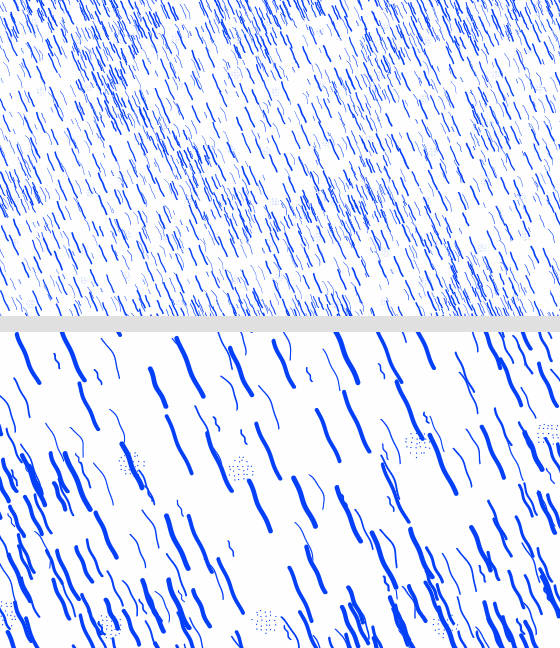
Top: the whole. Bottom: its middle third, enlarged.
Write a Shadertoy shader that draws this pattern.

```glsl
const vec3 PAPER = vec3(0.995, 0.995, 1.0);
const vec3 INK = vec3(0.02, 0.25, 0.975);
const vec2 FALL = vec2(0.400, -0.9165);   // direction of the strokes
const float ROW_SLANT = 0.19;             // drift of the rows across the fall

vec2 hash2(vec2 p) {
    vec3 h = fract(p.xyx * vec3(0.1031, 0.1030, 0.0973));
    h += dot(h, h.yzx + 33.33);
    return fract((h.xx + h.yz) * h.zy);
}

float gradientNoise(vec2 p) {
    vec2 cell = floor(p), f = fract(p);
    vec2 u = f * f * f * (f * (f * 6.0 - 15.0) + 10.0);
    vec4 corner;
    for (int k = 0; k < 4; k++) {
        vec2 o = vec2(k & 1, k >> 1);
        float angle = 6.2832 * hash2(cell + o + 71.0).x;
        corner[k] = dot(vec2(cos(angle), sin(angle)), f - o);
    }
    return mix(mix(corner.x, corner.y, u.x), mix(corner.z, corner.w, u.x), u.y);
}

// Share of a pixel covered by a line of given half width
float lineCoverage(float dist, float halfWidth, float pixel) {
    return clamp((halfWidth - dist) / pixel + 0.5, 0.0, 1.0)
         - clamp((-halfWidth - dist) / pixel + 0.5, 0.0, 1.0);
}

// Rounded stroke along y, bowed and slightly wavy
float stroke(vec2 v, float halfLength, float halfWidth, float bow, float phase, float pixel) {
    float t = v.y / halfLength;
    v.x -= bow * t * t + 0.0007 * sin(t * 5.0 + phase);
    float dist = length(vec2(v.x, max(abs(v.y) - halfLength, 0.0)));
    return lineCoverage(dist, halfWidth, pixel);
}

// Crowding of the rain: drifting patches, heavier near top and bottom
float crowding(vec2 p) {
    float edge = smoothstep(0.36, 0.5, abs(p.y - 0.5));
    return gradientNoise(p * 3.6 + 5.3) + 0.28 * edge;
}

// Jittered lattice of strokes; patchy = 0 spreads evenly, 1 follows the crowding
float strokeLayer(vec2 q, mat2 frame, vec2 cell, vec2 jitter, float halfLength,
                  vec2 widths, float bow, float share, float patchy, float seed, float pixel) {
    float ink = 0.0;
    float column = floor(q.x / cell.x);
    for (int i = -1; i <= 1; i++) {
        float x = (column + float(i) + 0.5) * cell.x;
        float row = floor((q.y - ROW_SLANT * x) / cell.y);
        for (int j = -1; j <= 1; j++) {
            vec2 id = vec2(column + float(i), row + float(j));
            vec2 place = hash2(id + seed);
            vec2 style = hash2(id + seed + 37.7);
            vec2 pick = hash2(id + seed + 91.3);
            vec2 centre = vec2(x, ROW_SLANT * x + (id.y + 0.5) * cell.y);
            centre += (place - 0.5) * jitter * cell;
            float chance = share;
            if (patchy > 0.0) {
                float crowd = smoothstep(0.08, 0.32, crowding(frame * centre));
                chance *= mix(1.0, crowd, patchy);
            }
            if (pick.x < chance) {
                float len = halfLength * mix(0.65, 1.1, sqrt(style.x));
                float width = mix(widths.x, widths.y, style.y);
                ink = max(ink, stroke(q - centre, len, width, bow * pick.y,
                                      6.2832 * place.x, pixel));
            }
        }
    }
    return ink;
}

// Sparse round patches of fine dots
float dotPatches(vec2 p, float spacing, float radius, float pitch, float dotRadius, float pixel) {
    vec2 id = floor(p / spacing);
    vec2 centre = (id + 0.5 + 0.6 * (hash2(id + 13.0) - 0.5)) * spacing;
    vec2 grain = floor(p / pitch);
    vec2 offset = 0.5 * (hash2(grain + 57.0) - 0.5);
    float dist = length(fract(p / pitch) - 0.5 - offset) * pitch;
    float inside = step(length((grain + 0.5) * pitch - centre), radius);
    float area = min(1.0, 2.0 * dotRadius / pixel);
    return inside * area * lineCoverage(dist, dotRadius, pixel);
}

void mainImage(out vec4 fragColor, in vec2 fragCoord) {
    float pixel = 1.0 / iResolution.y;
    vec2 p = fragCoord * pixel;
    mat2 frame = mat2(vec2(-FALL.y, FALL.x), FALL);
    vec2 q = p * frame;

    // Bold strokes, fine bowed hairs, short ticks, then crowded bundles
    float bold = strokeLayer(q, frame, vec2(0.050, 0.078), vec2(0.65, 0.45), 0.031,
                             vec2(0.0019, 0.0027), 0.0015, 0.94, 0.0, 3.0, pixel);
    float hairs = strokeLayer(q, frame, vec2(0.032, 0.062), vec2(0.8, 0.7), 0.023,
                              vec2(0.0006, 0.0010), -0.006, 0.55, 0.0, 119.0, pixel);
    float ticks = strokeLayer(q, frame, vec2(0.045, 0.050), vec2(0.9), 0.008,
                              vec2(0.0006, 0.0013), 0.0, 0.35, 0.0, 241.0, pixel);
    float bundles = strokeLayer(q, frame, vec2(0.016, 0.050), vec2(0.9, 0.8), 0.021,
                                vec2(0.0008, 0.0025), 0.001, 0.8, 1.0, 367.0, pixel);
    float dots = dotPatches(p, 0.16, 0.014, 0.0048, 0.0006, pixel);

    float ink = max(max(bold, hairs), max(max(ticks, bundles), dots));
    fragColor = vec4(mix(PAPER, INK, ink), 1.0);
}
```
